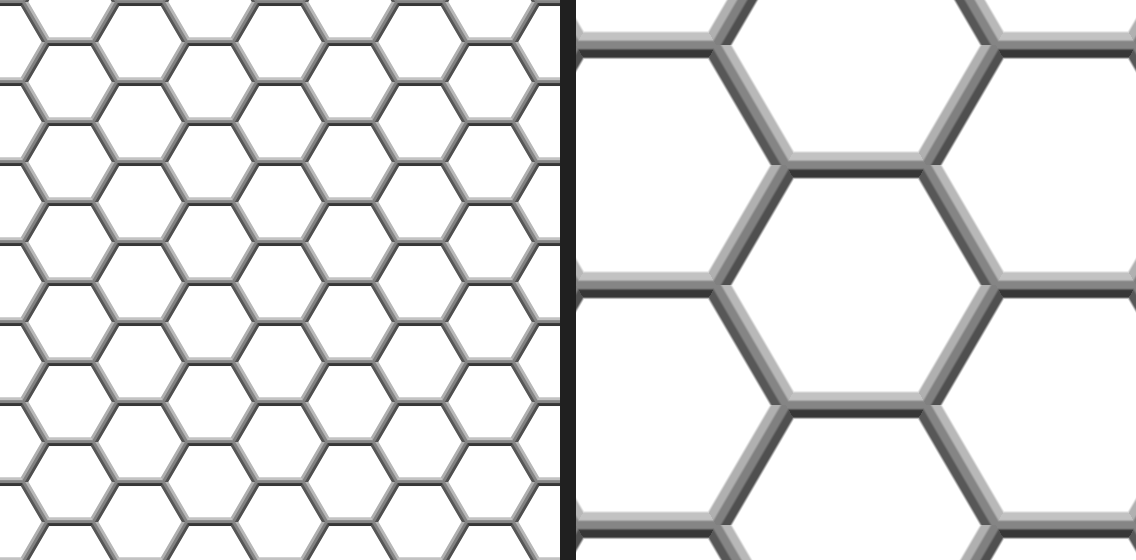
Left: the whole. Right: its middle third, enlarged.
A three.js fragment shader for this pattern:

```glsl
varying vec2 vUv;

const vec2 REPEATS = vec2(4.0, 7.0);
const float EDGE_SHIFT = -0.003;    // height of the first bar
const float BAR_WIDTH = 0.0156;
const float BAND_SPLIT = 0.0026;    // half height of the middle band
const float SOFTNESS = 0.001;

const vec3 BACKGROUND = vec3(1.0);
// Grey levels of each bar: lit side, middle, shaded side
const vec3 LEVEL_GREYS = vec3(0.76, 0.52, 0.21);
const vec3 RISING_GREYS = vec3(0.69, 0.50, 0.31);
const vec3 FALLING_GREYS = vec3(0.72, 0.52, 0.34);

float segmentDistance(vec2 p, vec2 a, vec2 b) {
  vec2 ab = b - a;
  float t = clamp(dot(p - a, ab) / dot(ab, ab), 0.0, 1.0);
  return length(p - a - ab * t);
}

// Three-tone bevel; height runs upwards across the bar
float bevel(float height, vec3 greys) {
  float middle = smoothstep(-SOFTNESS, SOFTNESS, height + BAND_SPLIT);
  float lit = smoothstep(-SOFTNESS, SOFTNESS, height - BAND_SPLIT);
  return mix(mix(greys.z, greys.y, middle), greys.x, lit);
}

void main() {
  vec2 cell = 1.0 / REPEATS;
  vec2 corner = vec2(cell.x / 6.0, 0.0);
  vec2 slantMiddle = cell * 0.25;
  vec2 slant = normalize(slantMiddle - corner);
  vec2 slantNormal = vec2(-slant.y, slant.x);

  float nearest = 1.0;
  float grey = 1.0;

  // Two staggered lattices, each with a level bar and four half slants
  for (int i = 0; i < 2; i++) {
    vec2 origin = cell * 0.5 * float(i + 1) + vec2(0.0, EDGE_SHIFT);
    vec2 q = mod(vUv - origin + cell * 0.5, cell) - cell * 0.5;
    vec2 folded = abs(q);

    float levelDistance = segmentDistance(q, -corner, corner);
    if (levelDistance < nearest) {
      nearest = levelDistance;
      grey = bevel(q.y, LEVEL_GREYS);
    }

    float slantDistance = segmentDistance(folded, corner, slantMiddle);
    if (slantDistance < nearest) {
      nearest = slantDistance;
      float side = q.y < 0.0 ? -1.0 : 1.0;
      float height = side * dot(folded - corner, slantNormal);
      bool rising = q.x * q.y > 0.0;
      grey = bevel(height, rising ? RISING_GREYS : FALLING_GREYS);
    }
  }

  // Bars over the background
  float halfWidth = BAR_WIDTH * 0.5;
  float cover = 1.0 - smoothstep(halfWidth - SOFTNESS, halfWidth + SOFTNESS, nearest);
  gl_FragColor = vec4(mix(BACKGROUND, vec3(grey), cover), 1.0);
}
```
